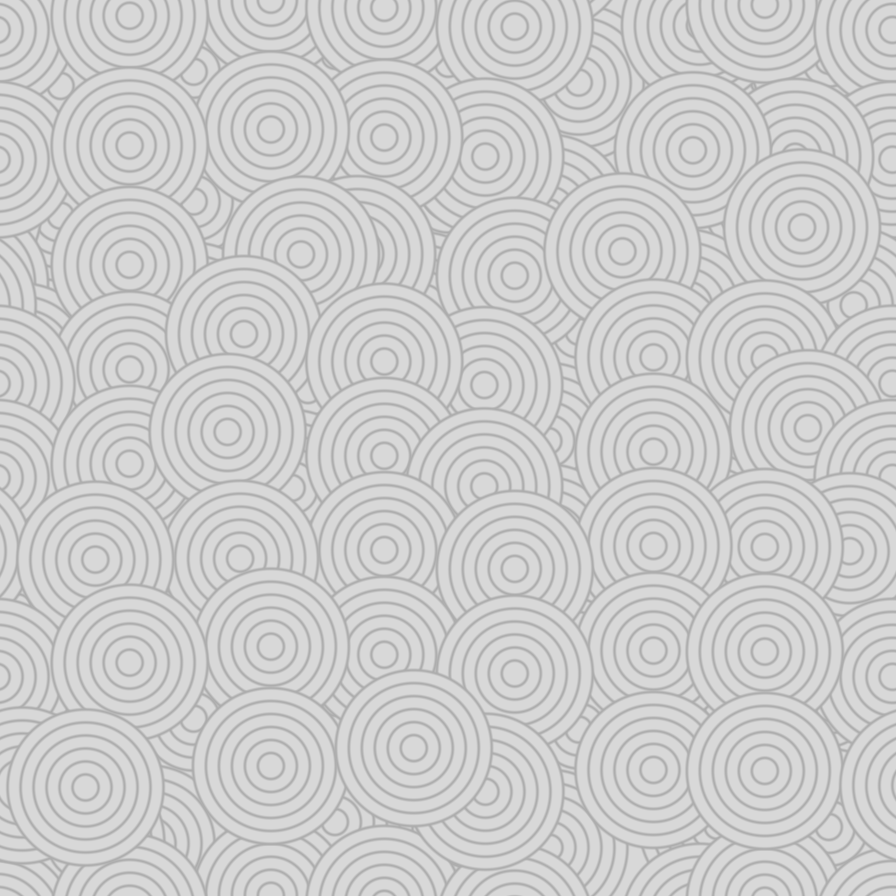
Give the GLSL for this pattern, as a Shadertoy shader.

```glsl
// Overlapping discs of thin concentric grey rings, layered like loose fish scales.

const vec3 PAPER_COLOR = vec3(0.847);
const vec3 LINE_COLOR = vec3(0.675);

const int COLUMNS = 7;               // prime, so any stride visits every column
const int ROWS = 8;
const float RING_COUNT = 6.0;
const float RING_SPACING = 0.0145;
const float LINE_WIDTH = 0.0029;
const float EDGE_SOFTNESS = 0.0016;
const float ROW_SWAY = 0.028;        // rows bunch up around the middle
const vec2 GRID_ORIGIN = vec2(0.004, 0.016);
const vec2 COLUMN_JITTER = vec2(0.015, 0.022);
const float STRAY_CHANCE = 0.32;     // share of discs pushed out of their column
const vec2 STRAY_SHIFT = vec2(0.045, 0.03);

const float TAU = 6.2831853;

// Two random values in 0..1 from a pair of numbers
vec2 hash22(vec2 p) {
    vec3 q = fract(vec3(p.xyx) * vec3(0.1031, 0.1030, 0.0973));
    q += dot(q, q.yzx + 33.33);
    return fract((q.xx + q.yz) * q.zy);
}

// Disc centre on a unit tile, with y pointing down
vec2 discCenter(float column, float row) {
    vec2 center = GRID_ORIGIN + vec2(column / float(COLUMNS), row / float(ROWS));
    center.y += ROW_SWAY * sin(TAU * row / float(ROWS));
    center += COLUMN_JITTER * (2.0 * hash22(vec2(column + 3.0, 71.0)) - 1.0);

    vec2 pick = hash22(vec2(column + 17.0, row + 41.0));
    if (pick.x < STRAY_CHANCE) {
        float side = pick.y < 0.5 ? -1.0 : 1.0;
        vec2 amount = hash22(vec2(column + 53.0, row + 9.0));
        center += STRAY_SHIFT * vec2(side * (0.6 + 0.6 * amount.x), 2.0 * amount.y - 1.0);
    }
    return center;
}

// Paints one ringed disc over the colour below it
vec3 paintDisc(vec3 below, float dist, float softness) {
    float radius = RING_COUNT * RING_SPACING;
    float inner = min(dist, radius);
    float ring = clamp(floor(inner / RING_SPACING + 0.5), 1.0, RING_COUNT);
    float ringDist = abs(inner - ring * RING_SPACING) - 0.5 * LINE_WIDTH;
    float line = 1.0 - smoothstep(-softness, softness, ringDist);
    float edgeDist = dist - radius - 0.5 * LINE_WIDTH;
    float cover = 1.0 - smoothstep(-softness, softness, edgeDist);
    return mix(below, mix(PAPER_COLOR, LINE_COLOR, line), cover);
}

void mainImage(out vec4 fragColor, in vec2 fragCoord) {
    vec2 p = fragCoord / iResolution.y;
    p.y = 1.0 - p.y;
    float softness = max(EDGE_SOFTNESS, 0.6 / iResolution.y);
    vec3 color = PAPER_COLOR;

    // Layer 0 fills the gaps from half a cell away, layer 1 is the main set
    for (int layer = 0; layer < 2; layer++) {
        vec2 shift = layer == 0 ? 0.5 / vec2(COLUMNS, ROWS) : vec2(0.0);
        for (int row = 0; row < ROWS; row++) {
            // Shuffle the stacking order inside each row
            vec2 order = hash22(vec2(float(row) + 5.0, float(layer) + 29.0));
            int stride = 1 + int(order.x * float(COLUMNS - 1));
            int start = int(order.y * float(COLUMNS));
            for (int i = 0; i < COLUMNS; i++) {
                int column = (start + i * stride) % COLUMNS;
                vec2 offset = p - shift - discCenter(float(column), float(row));
                offset = fract(offset + 0.5) - 0.5;
                color = paintDisc(color, length(offset), softness);
            }
        }
    }
    fragColor = vec4(color, 1.0);
}
```
